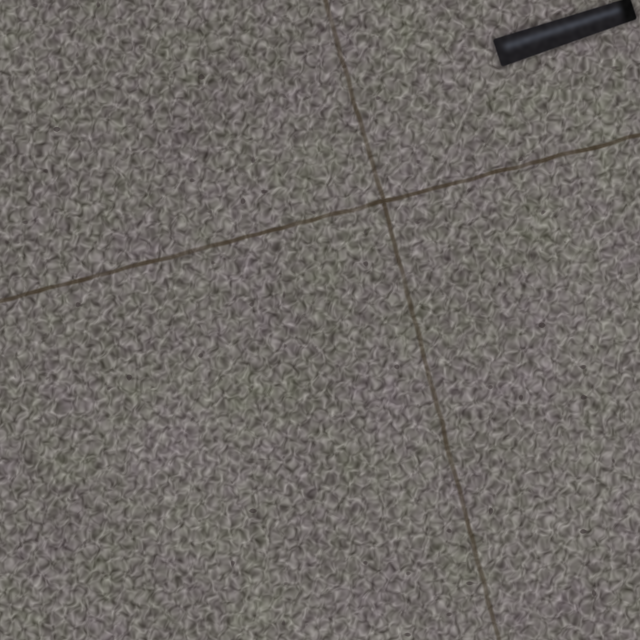
Reproduce this texture procedurally as a Shadertoy shader.

```glsl
// Speckled grey-brown granite paving with two crossing joints and a dark tube in the corner

vec2 hashGradient(vec2 cell) {
    vec3 p = fract(cell.xyx * vec3(0.1031, 0.1030, 0.0973));
    p += dot(p, p.yzx + 33.33);
    float angle = 6.2832 * fract((p.x + p.y) * p.z);
    return vec2(cos(angle), sin(angle));
}

// Gradient noise, roughly -0.7 to 0.7
float noise(vec2 p) {
    vec2 i = floor(p), f = fract(p);
    vec2 u = f * f * f * (f * (f * 6.0 - 15.0) + 10.0);
    vec2 e = vec2(0.0, 1.0);
    float low = mix(dot(hashGradient(i), f),
                    dot(hashGradient(i + e.yx), f - e.yx), u.x);
    float high = mix(dot(hashGradient(i + e.xy), f - e.xy),
                     dot(hashGradient(i + e.yy), f - e.yy), u.x);
    return mix(low, high, u.y);
}

// Curly mineral grains: warped noise at two sizes plus broad mottling
float graniteGrain(vec2 uv) {
    vec2 warp = vec2(noise(uv * 60.0 + 7.0), noise(uv * 60.0 + 91.0));
    vec2 p = mat2(0.91, 0.42, -0.42, 0.91) * uv + 0.007 * warp;
    float grain = 0.19 * noise(p * vec2(100.0, 82.0));
    grain += 0.14 * noise(p * vec2(165.0, 140.0) + 40.0);
    grain += 0.05 * noise(uv * 36.0 + 13.0);
    return grain;
}

vec3 granite(vec2 uv) {
    float light = 0.422 + graniteGrain(uv);
    light += 0.03 * noise(uv * 5.0 + 3.0) + 0.03 * (uv.x - uv.y) * 0.5;
    vec3 color = light + vec3(0.014, -0.004, -0.020);
    // Faint violet and ochre patches
    float tint = noise(uv * 9.0 + 21.0) + 0.8 * noise(uv * 45.0 + 55.0);
    color += tint * vec3(0.008, -0.008, 0.020);
    // Sparse dark mineral flecks
    float fleck = smoothstep(0.44, 0.60, noise(uv * 62.0 + 130.0));
    return mix(color, vec3(0.22, 0.19, 0.19), 0.6 * fleck);
}

// Soft mask of a narrow joint at the given distance
float joint(float dist, float halfWidth) {
    return 1.0 - smoothstep(halfWidth * 0.3, halfWidth * 1.8, abs(dist));
}

void mainImage(out vec4 fragColor, in vec2 fragCoord) {
    vec2 uv = fragCoord / iResolution.xy;
    float pixel = 1.0 / iResolution.y;
    vec3 color = granite(uv);

    // Joints meet at one crossing and waver slightly
    vec2 q = uv - vec2(0.599, 0.685);
    float waver = 0.003 * noise(uv * 28.0);
    float across = (q.y - 0.259 * q.x) * 0.968 + waver;
    float slant = q.y > 0.0 ? 0.289 : 0.263;
    float down = (q.x + slant * q.y) * 0.966 + waver;
    float wear = 0.75 + 0.5 * noise(uv * 24.0 + 70.0);
    float seam = max(0.95 * joint(across, 0.0029), 0.72 * joint(down, 0.0032));
    vec3 seamColor = vec3(0.285, 0.255, 0.215) + 0.25 * (color - 0.42);
    color = mix(color, seamColor, clamp(seam * wear * 1.2, 0.0, 1.0));

    // Tapered tube, measured along and across its axis
    vec2 axis = normalize(vec2(0.212, 0.070));
    vec2 t = uv - vec2(0.777, 0.917);
    float along = dot(t, axis);
    float side = dot(t, vec2(-axis.y, axis.x));
    float radius = 0.0225 - 0.022 * along;
    vec2 box = abs(vec2(along - 0.112, side)) - vec2(0.108, radius - 0.004);
    float tube = length(max(box, 0.0)) + min(max(box.x, box.y), 0.0) - 0.004;

    // Contact shadow, then the body with a bluish sheen and a dark end cap
    color *= 1.0 - 0.22 * (1.0 - smoothstep(0.0, 0.010, tube));
    float height = side / radius;
    vec3 body = mix(vec3(0.125, 0.12, 0.13), vec3(0.25, 0.26, 0.29),
                    exp(-10.0 * pow(height - 0.25, 2.0)));
    body = mix(vec3(0.12, 0.115, 0.125), body, smoothstep(0.004, 0.022, along));
    body = mix(body, vec3(0.05), smoothstep(0.198, 0.212, along));
    body += 0.03 * noise(uv * 90.0);
    float soft = max(pixel, 0.0018);
    color = mix(color, body, 1.0 - smoothstep(-soft, soft, tube));

    fragColor = vec4(clamp(color, 0.0, 1.0), 1.0);
}
```
